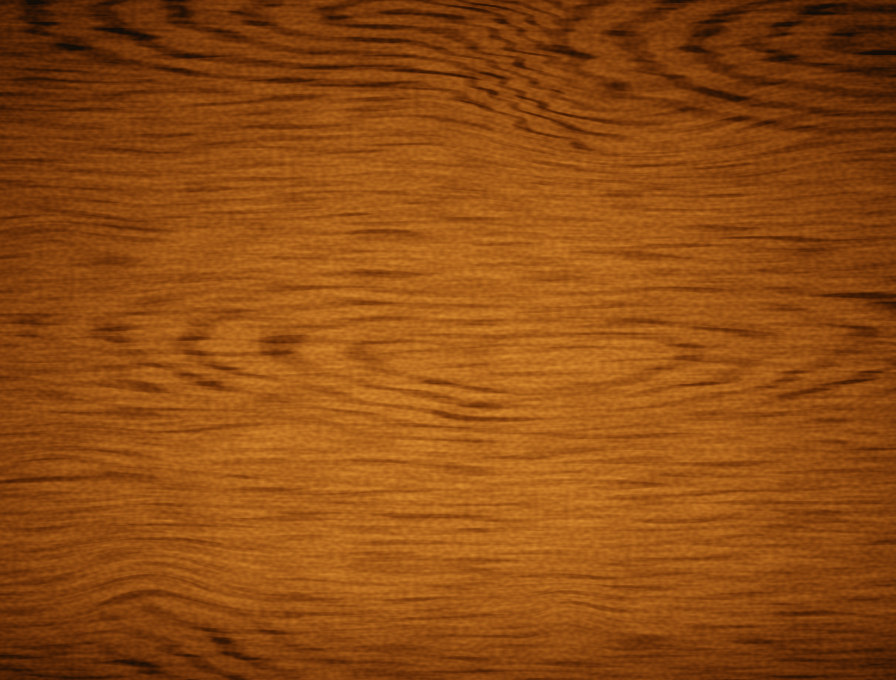
Reproduce this texture procedurally as a WebGL 1 fragment shader.

```glsl
precision highp float;
uniform vec2 u_resolution;

// Lighting
const vec2 LIGHT_CENTRE = vec2(0.66, 0.40);
const vec2 LIGHT_FALLOFF = vec2(0.98, 1.45);
const float LIGHT_PEAK = 1.03;
const float BOTTOM_SHADE = 0.24;

// Growth rings: centre, vertical squeeze and spacing
const vec2 RIGHT_ARCH = vec2(1.306, 0.94);
const vec2 LEFT_ARCH = vec2(0.584, 0.983);
const vec2 LENS = vec2(0.773, 0.465);
const float RIGHT_SQUEEZE = 3.6;
const float LEFT_SQUEEZE = 5.0;
const float LENS_SQUEEZE = 6.0;
const float RIGHT_SPACING = 0.1;
const float LEFT_SPACING = 0.1075;
const float LENS_SPACING = 0.122;

// Grain
const float LINE_COUNT = 50.0;
const float VEIN_DEPTH = 0.50;
const float LINE_DEPTH = 0.27;
const float PORE_DEPTH = 0.20;
const float FIBRE_DEPTH = 0.20;
const float SPECKLE_DEPTH = 0.13;

vec2 gradient(vec2 cell) {
    vec3 h = fract(vec3(cell.xyx) * vec3(0.1031, 0.1030, 0.0973));
    h += dot(h, h.yzx + 33.33);
    float angle = 6.2832 * fract((h.x + h.y) * h.z);
    return vec2(cos(angle), sin(angle));
}

float noise(vec2 p) {
    vec2 i = floor(p), f = p - i;
    vec2 u = f * f * f * (f * (f * 6.0 - 15.0) + 10.0);
    vec2 e = vec2(1.0, 0.0);
    float low = mix(dot(gradient(i), f), dot(gradient(i + e), f - e), u.x);
    float high = mix(dot(gradient(i + e.yx), f - e.yx),
                     dot(gradient(i + 1.0), f - 1.0), u.x);
    return 1.4 * mix(low, high, u.y);
}

float fibres(vec2 p) {
    float sum = 0.0, weight = 0.6;
    for (int i = 0; i < 3; i++) {
        sum += weight * noise(p);
        p = p * vec2(2.1, 1.7) + 17.3;
        weight *= 0.6;
    }
    return sum;
}

float blob(vec2 p, vec2 centre, vec2 size) {
    vec2 q = (p - centre) / size;
    return exp(-dot(q, q));
}

float vein(float phase) {
    float d = abs(fract(phase + 0.5) - 0.5);
    return 1.0 - smoothstep(0.06, 0.30, d);
}

// Bends straight grain around knots and the upper swirl
vec2 bendGrain(vec2 p) {
    float swirl = smoothstep(0.62, 0.92, p.x) * (1.0 - smoothstep(0.95, 1.3, p.x));
    float y = p.y + 0.05 * swirl * exp(-pow((p.y - 0.81) / 0.09, 2.0));
    y -= 0.035 * blob(p, vec2(0.21, 0.15), vec2(0.11, 0.09));
    y -= 0.014 * blob(p, vec2(0.833, 0.10), vec2(0.05, 0.045));
    y -= 0.012 * blob(p, vec2(0.08, 0.66), vec2(0.09, 0.04));
    y -= 0.014 * blob(p, vec2(0.09, 0.33), vec2(0.10, 0.04));
    y += 0.008 * noise(p * vec2(2.5, 6.0));
    return vec2(p.x, y);
}

vec3 woodColour(float t) {
    t = clamp(t, -0.32, 1.2);
    return vec3(0.24 + 0.5 * t, 0.10 + 0.2 * t + 0.14 * t * t, 0.015 + 0.115 * t * t);
}

void main() {
    vec2 p = gl_FragCoord.xy / u_resolution.y;
    vec2 g = bendGrain(p);
    float pores = smoothstep(0.0, 0.4, noise(g * vec2(8.0, 105.0)));
    float fibre = fibres(g * vec2(9.0, 120.0));
    float patches = noise(p * vec2(4.0, 17.0) + 8.0);

    // Ragged edges along the fibre direction
    vec2 ragged = p + vec2(0.035 * noise(p * vec2(5.0, 65.0)),
                           0.006 * noise(p * vec2(7.0, 16.0)));

    // Nested arches along the top
    vec2 d = ragged - RIGHT_ARCH;
    float rightRadius = length(d * vec2(1.0, RIGHT_SQUEEZE));
    float rightMask = 1.0 - smoothstep(0.46, 0.54, rightRadius);
    d = ragged - LEFT_ARCH;
    d.y += 0.10 * smoothstep(0.0, 0.34, d.x);
    float leftRadius = length(vec2(min(d.x, 0.0), LEFT_SQUEEZE * d.y));
    float leftMask = (1.0 - smoothstep(0.55, 0.68, leftRadius)) * (1.0 - rightMask)
                   * (1.0 - smoothstep(0.82, 1.0, p.x));
    float veins = rightMask * vein((rightRadius - 0.077) / RIGHT_SPACING)
                + leftMask * vein(leftRadius / LEFT_SPACING);

    // Long central lens with a sagging axis
    d = ragged - LENS;
    d.y -= 0.1 * (sqrt(d.x * d.x + 0.01) - 0.1);
    float lensRadius = length(d * vec2(1.0, LENS_SQUEEZE));
    float lensMask = smoothstep(0.16, 0.24, lensRadius)
                   * (1.0 - smoothstep(0.62, 0.86, lensRadius));
    veins += lensMask * vein(lensRadius / LENS_SPACING)
           * clamp(0.62 + 0.9 * patches, 0.15, 1.0);

    // Slanted streaks in the lower left corner
    float slantMask = blob(p, vec2(0.30, 0.035), vec2(0.17, 0.07));
    veins += slantMask * vein((ragged.y + 0.48 * (ragged.x - 0.25)) / 0.047);

    // Closely spaced straight lines elsewhere
    float linePhase = g.y * LINE_COUNT + 1.1 * noise(g * vec2(2.0, 9.0))
                    + 0.5 * noise(g * vec2(7.0, 45.0));
    float covered = clamp(rightMask + leftMask + 0.75 * lensMask + slantMask, 0.0, 1.0);
    float lines = vein(linePhase) * (1.0 - covered)
                * clamp(0.55 + 0.8 * noise(g * vec2(3.0, 22.0) + 4.0), 0.1, 1.0);

    // Soft light pooled below the middle, darker borders
    vec2 offset = p - LIGHT_CENTRE;
    float tone = LIGHT_PEAK - dot(LIGHT_FALLOFF, offset * offset);
    tone -= BOTTOM_SHADE * (1.0 - smoothstep(0.0, 0.14, p.y));
    tone += 0.06 * patches;

    tone -= VEIN_DEPTH * veins * (0.55 + 0.45 * pores);
    tone -= LINE_DEPTH * lines * (0.5 + 0.5 * pores);
    tone -= PORE_DEPTH * pores * (0.6 + 0.4 * noise(p * vec2(3.0, 12.0)));
    tone += FIBRE_DEPTH * fibre + SPECKLE_DEPTH * noise(p * vec2(110.0, 190.0));

    gl_FragColor = vec4(woodColour(tone), 1.0);
}
```
